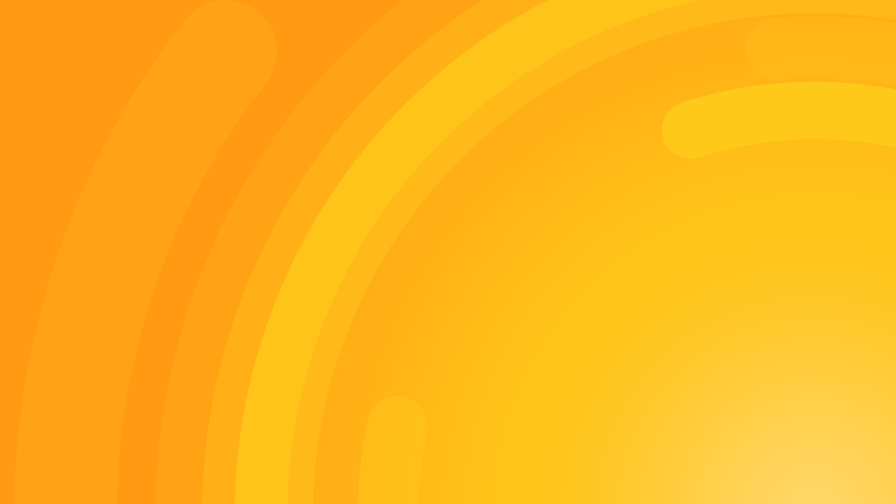
Reproduce this background procedurally as a Shadertoy shader.

```glsl
// Warm sunburst backdrop: concentric amber rings, round-ended arcs and a soft glow.

#define CENTER vec2(1.616, -0.021)
#define DISC_RADIUS 0.995
#define GLOW_RADIUS 0.60
#define ORANGE vec3(1.0, 0.602, 0.070)
#define AMBER vec3(1.0, 0.685, 0.085)
#define GOLD vec3(1.0, 0.770, 0.100)
#define CREAM vec3(1.0, 0.850, 0.440)

const float PI = 3.14159265;

// Antialiased coverage of a signed distance, negative inside
float coverage(float dist) {
    float pixel = 1.0 / iResolution.y;
    return 1.0 - smoothstep(-0.75 * pixel, 0.75 * pixel, dist);
}

// Distance to a thick arc with round caps, spanning two angles
float arcDistance(vec2 p, float radius, float halfWidth, float fromAngle, float toAngle) {
    float angle = clamp(atan(p.y, p.x), fromAngle, toAngle);
    return length(p - radius * vec2(cos(angle), sin(angle))) - halfWidth;
}

// Radial blend from the cream core through gold to the amber rim
vec3 discColor(float r) {
    vec3 core = mix(CREAM, GOLD, smoothstep(-0.12, GLOW_RADIUS, r));
    return mix(core, AMBER, smoothstep(GLOW_RADIUS - 0.05, DISC_RADIUS + 0.04, r));
}

void mainImage(out vec4 fragColor, in vec2 fragCoord) {
    vec2 p = fragCoord / iResolution.y - CENTER;
    float r = length(p);
    vec3 color = ORANGE;

    // Nested rings, painted from the outside in
    float ringRadius[4] = float[4](1.308, 1.215, 1.150, 1.046);
    float ringGold[4] = float[4](0.20, 0.52, 0.99, 0.74);
    for (int i = 0; i < 4; i++) {
        vec3 ringColor = mix(ORANGE, GOLD, ringGold[i]);
        color = mix(color, ringColor, coverage(r - ringRadius[i]));
    }

    // Glowing disc
    color = mix(color, discColor(r), coverage(r - DISC_RADIUS));

    // Arcs: radius, half width, start angle, end angle
    vec4 arcs[4] = vec4[4](
        vec4(1.486, 0.102, 2.475, PI),
        vec4(0.928, 0.060, 0.5, 1.653),
        vec4(0.846, 0.060, 2.933, PI),
        vec4(0.802, 0.057, 0.5, 1.882));
    float arcOpacity[4] = float[4](0.23, 0.28, 0.60, 0.90);
    for (int i = 0; i < 4; i++) {
        vec4 arc = arcs[i];
        float dist = arcDistance(p, arc.x, arc.y, arc.z, arc.w);
        vec3 arcColor = GOLD + vec3(0.0, 0.025, 0.0) * float(i == 3);
        color = mix(color, arcColor, coverage(dist) * arcOpacity[i]);
    }

    fragColor = vec4(color, 1.0);
}
```
